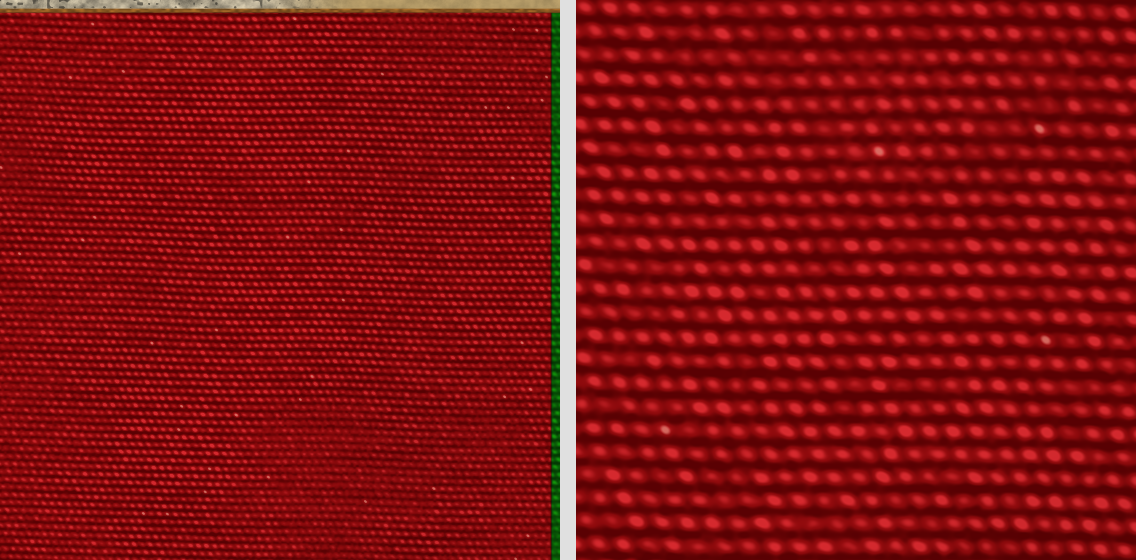
Left, the full canvas; right, a detail of the centre.
Reproduce this texture procedurally as a three.js fragment shader.

```glsl
// Red woven cloth with staggered stitches, a green right edge and a stone strip on top.
varying vec2 vUv;

float hash(vec2 p) {
  return fract(sin(dot(p, vec2(127.1, 311.7))) * 43758.5453);
}

float noise(vec2 p) {
  vec2 i = floor(p), f = fract(p);
  f = f * f * (3.0 - 2.0 * f);
  return mix(mix(hash(i), hash(i + vec2(1.0, 0.0)), f.x),
             mix(hash(i + vec2(0.0, 1.0)), hash(i + vec2(1.0, 1.0)), f.x), f.y);
}

float fbm(vec2 p) {
  float sum = 0.0, amplitude = 0.5;
  for (int i = 0; i < 4; i++) {
    sum += amplitude * noise(p);
    p = p * 2.1 + 17.3;
    amplitude *= 0.5;
  }
  return sum;
}

// Stitch height in x, pale fleck in y
vec2 weave(vec2 uv) {
  // Rows sag slightly to the right and waver
  float y = (uv.y + 0.018 * uv.x + 0.007 * noise(uv * vec2(5.0, 4.0))) * 72.0;
  float row = floor(y);
  float fy = fract(y) - 0.5;
  float x = uv.x * 70.0 + 0.5 * mod(row, 2.0) + 0.8 * noise(uv * 6.0 + 9.0)
          + 0.25 * hash(vec2(row, 3.0)) + 0.35 * fy;
  vec2 stitch = vec2(floor(x), row);
  float fx = fract(x) - 0.5;

  // Rounded thread crossed by separate raised stitches
  float ridge = 0.5 + 0.5 * cos(6.2832 * fy);
  float bump = 0.5 + 0.5 * cos(6.2832 * fx);
  float height = ridge * (0.36 + bump * (0.38 + 0.55 * hash(stitch)));

  // Worn patches flatten the relief, more so toward the right
  float relief = smoothstep(0.2, 0.65, fbm(uv * vec2(3.5, 5.0) + 4.0) + 0.12 - 0.2 * uv.x);
  height = mix(0.36, height, 0.5 + 0.5 * relief);
  height += 0.22 * (noise(uv * vec2(210.0, 250.0)) - 0.5);
  height += 0.1 * (noise(uv * vec2(12.0, 72.0)) - 0.5);

  float fleck = step(0.988, hash(stitch + 41.0))
              * smoothstep(0.25, 0.08, length(vec2(fx, fy)));
  return vec2(clamp(height, 0.0, 1.0), fleck);
}

void main() {
  vec2 uv = vUv;
  vec2 cloth = weave(uv);

  // Red cloth
  vec3 red = mix(vec3(0.35, 0.005, 0.01), vec3(0.56, 0.04, 0.05), smoothstep(0.0, 0.45, cloth.x));
  red = mix(red, vec3(0.83, 0.16, 0.18), smoothstep(0.4, 1.0, cloth.x));
  red *= 0.96 + 0.1 * fbm(uv * 4.0) - 0.04 * uv.x;
  red = mix(red, vec3(0.86, 0.52, 0.46), 0.7 * cloth.y);

  // Green edge with a dark seam
  vec3 green = mix(vec3(0.01, 0.22, 0.01), vec3(0.08, 0.58, 0.05), cloth.x);
  vec3 color = mix(red, green, smoothstep(0.983, 0.986, uv.x));
  color *= 1.0 - 0.35 * smoothstep(0.003, 0.0, abs(uv.x - 0.9845));

  // Golden brown border
  vec3 border = vec3(0.55, 0.35, 0.13) * (0.75 + 0.5 * noise(uv * vec2(130.0, 300.0)));
  border *= 1.0 - 0.4 * smoothstep(0.980, 0.976, uv.y);
  color = mix(color, border, smoothstep(0.9755, 0.9785, uv.y));

  // Mottled stone on the left, smoother and warmer on the right
  float mottle = fbm(uv * 60.0);
  float rough = smoothstep(0.65, 0.45, uv.x);
  vec3 stone = mix(vec3(0.70, 0.60, 0.40), vec3(0.68, 0.64, 0.55), rough);
  stone *= 1.0 + (mottle - 0.47) * mix(0.3, 1.0, rough);
  stone *= 1.0 - 0.45 * rough * smoothstep(0.72, 0.9, noise(uv * 150.0 + 5.0));
  color = mix(color, stone, smoothstep(0.983, 0.986, uv.y));

  gl_FragColor = vec4(color, 1.0);
}
```
